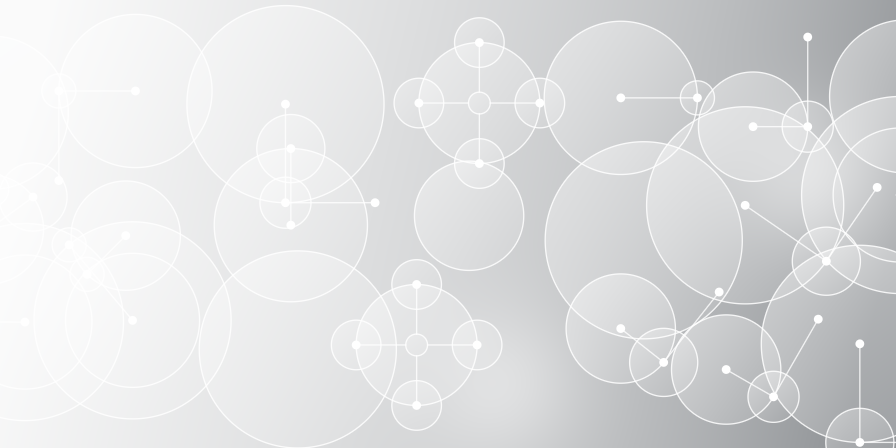
A WebGL 1 fragment shader for this background:

```glsl
precision highp float;
// Pale grey network backdrop: translucent discs with fine white rims, joined by
// thin links and dots. Every part only lightens the ground, so each function
// returns the share of darkness it lets through and the shares are multiplied.

uniform vec2 u_resolution;

const float PI = 3.14159265;
const float LINE_HALF_WIDTH = 0.0015;
const float DOT_RADIUS = 0.0098;

vec3 hash3(vec2 cell) {
  vec3 q = fract(cell.xyx * vec3(0.1031, 0.1030, 0.0973));
  q += dot(q, q.yxz + 33.33);
  return fract((q.xxy + q.yzz) * q.zyx);
}

// Antialiased coverage of a signed distance.
float cover(float dist, float px) {
  return clamp(0.5 - dist / px, 0.0, 1.0);
}

float dotMark(vec2 p, float px) {
  return 1.0 - cover(length(p) - DOT_RADIUS, px);
}

float link(vec2 p, vec2 a, vec2 b, float px) {
  vec2 ab = b - a;
  float along = clamp(dot(p - a, ab) / dot(ab, ab), 0.0, 1.0);
  float dist = length(p - a - ab * along);
  return 1.0 - 0.8 * cover(dist - LINE_HALF_WIDTH, px);
}

// Disc with a diagonal sheen and a bright rim.
float disc(vec2 p, float radius, float opacity, float px) {
  float dist = length(p) - radius;
  float sheen = 1.0 + 0.5 * dot(p, vec2(-0.6, 0.8)) / radius;
  float body = opacity * sheen * cover(dist, px);
  float rim = 0.85 * cover(abs(dist) - LINE_HALF_WIDTH, px);
  return (1.0 - body) * (1.0 - rim);
}

float node(vec2 p, float radius, float px) {
  return disc(p, radius, 0.2, px) * dotMark(p, px);
}

// Ring with four nodes on a cross.
float hub(vec2 p, float radius, float px) {
  float core = 0.18 * radius;
  float through = disc(p, radius, 0.25, px) * disc(p, core, 0.15, px);
  for (int i = 0; i < 4; i++) {
    float angle = 0.5 * PI * float(i);
    vec2 dir = vec2(cos(angle), sin(angle));
    through *= link(p, core * dir, radius * dir, px);
    through *= node(p - radius * dir, 0.41 * radius, px);
  }
  return through;
}

// Link from a disc centre to a node on its rim, sometimes with a bent end.
float branch(vec2 p, float radius, vec3 seed, float px) {
  float turn = floor(seed.x * 8.0);
  float skew = 0.6 * (seed.y - 0.5) * mod(turn, 2.0);
  float angle = turn * PI / 4.0 + skew;
  vec2 dir = vec2(cos(angle), sin(angle));
  vec2 tip = radius * dir;
  float nodeRadius = 0.038 + 0.019 * floor(seed.z * 3.0);
  float through = dotMark(p, px) * link(p, vec2(0.0), tip, px);
  through *= node(p - tip, nodeRadius, px);
  if (seed.y > 0.5) {
    vec2 bend = tip + 0.2 * vec2(-dir.y, dir.x);
    through *= link(p, tip, bend, px) * dotMark(p - bend, px);
  }
  return through;
}

float glow(vec2 p, float size, float strength) {
  return 1.0 - strength * exp(-dot(p, p) / (size * size));
}

// Darkness of the ground, growing towards the lower right.
float groundDarkness(vec2 p, float aspect) {
  float t = clamp(p.x / aspect + 0.12 * (0.5 - p.y), 0.0, 1.0);
  float dark = 0.02 + 0.26 * t + 0.14 * t * t * t * t;
  dark *= glow(p - vec2(0.9 * aspect, 0.61), 0.16, 0.4);
  return dark * glow(p - vec2(0.56 * aspect, 0.14), 0.17, 0.4);
}

void main() {
  float px = 1.0 / u_resolution.y;
  float aspect = u_resolution.x * px;
  vec2 p = gl_FragCoord.xy * px;
  float dark = groundDarkness(p, aspect);

  // Jittered columns of discs on both sides of a middle column with two hubs.
  for (int i = 0; i < 7; i++) {
    for (int j = 0; j < 3; j++) {
      vec2 cell = vec2(float(i) - 3.0, float(j) - 1.0);
      vec3 shape = hash3(cell + vec2(11.0, 23.0));
      vec3 seed = hash3(cell + vec2(47.0, 61.0));
      vec2 center = vec2(0.5 * aspect + 0.3 * cell.x, 0.5 + 0.27 * cell.y);
      if (i == 3 && j != 1) {
        dark *= hub(p - center - vec2(0.07 * cell.y, 0.0), 0.135, px);
      } else {
        float radius = 0.122 + 0.049 * floor(shape.z * 3.0);
        center += vec2(0.08 * sign(cell.x), 0.0) + 0.13 * (shape.xy - 0.5);
        center.y = clamp(center.y, radius, 1.0 - radius);
        vec2 q = p - center;
        dark *= disc(q, radius, 0.25, px);
        if (i != 3 && shape.x < 0.8) dark *= branch(q, radius, seed, px);
        if (shape.y > 0.88) dark *= disc(q, 0.68 * radius, 0.12, px);
      }
    }
  }

  // Cool tint in the shadows.
  gl_FragColor = vec4(1.0 - dark * vec3(1.03, 1.0, 0.97), 1.0);
}
```
